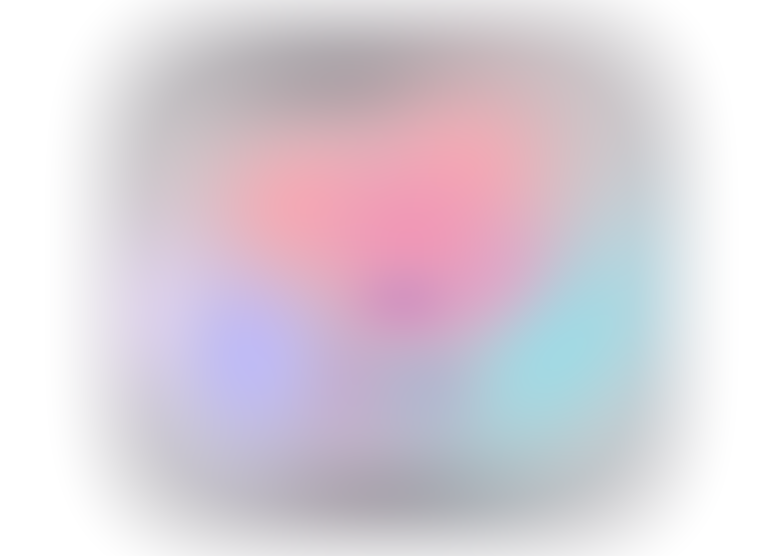
Reproduce this background procedurally as a Shadertoy shader.

```glsl
// Soft pastel glows melting into a rounded grey haze on white.

// Canvas: height is 1, the origin is its centre
const float ASPECT = 1.384;

// Haze: a rounded box that fades out to white
const vec2 HAZE_CENTER = vec2(0.014, 0.0);
const vec2 HAZE_RADII = vec2(0.638, 0.594);
const float HAZE_POWER = 4.0;
const float HAZE_FADE_START = 0.66;

// Palette
const vec3 WHITE = vec3(1.0);
const vec3 HAZE_GREY = vec3(0.79, 0.785, 0.795);
const vec3 SMOKE = vec3(0.63, 0.61, 0.63);
const vec3 MIST = vec3(0.81, 0.85, 0.89);
const vec3 PALE_LILAC = vec3(0.89, 0.84, 0.93);
const vec3 MAUVE = vec3(0.77, 0.67, 0.79);
const vec3 PERIWINKLE = vec3(0.74, 0.73, 0.98);
const vec3 AQUA = vec3(0.62, 0.86, 0.90);
const vec3 SLATE = vec3(0.67, 0.70, 0.81);
const vec3 CORAL = vec3(0.97, 0.67, 0.70);
const vec3 ORCHID = vec3(0.86, 0.64, 0.82);
const vec3 PINK = vec3(0.95, 0.58, 0.71);
const vec3 MAGENTA = vec3(0.80, 0.54, 0.75);

// Gaussian falloff inside an ellipse turned by angle
float glow(vec2 p, vec2 center, vec2 radii, float angle) {
    vec2 d = p - center;
    float c = cos(angle), s = sin(angle);
    vec2 q = vec2(c * d.x + s * d.y, c * d.y - s * d.x) / radii;
    return exp(-dot(q, q));
}

// Superellipse mask: 1 inside, 0 on the white border
float hazeMask(vec2 p) {
    vec2 q = pow(abs(p - HAZE_CENTER) / HAZE_RADII, vec2(HAZE_POWER));
    float d = pow(q.x + q.y, 1.0 / HAZE_POWER);
    return 1.0 - smoothstep(HAZE_FADE_START, 1.0, d);
}

void mainImage(out vec4 fragColor, in vec2 fragCoord) {
    vec2 p = (fragCoord / iResolution.xy - 0.5) * vec2(ASPECT, 1.0);
    vec3 color = HAZE_GREY;

    // Dark smoke above and below
    color = mix(color, SMOKE, 0.85 * glow(p, vec2(-0.06, 0.35), vec2(0.27, 0.12), 0.0));
    color = mix(color, SMOKE, 0.90 * glow(p, vec2(0.02, -0.37), vec2(0.25, 0.11), 0.0));

    // Cool glows on both sides
    color = mix(color, MIST, 0.60 * glow(p, vec2(0.48, -0.03), vec2(0.14, 0.20), 0.0));
    color = mix(color, PALE_LILAC, 0.85 * glow(p, vec2(-0.40, -0.06), vec2(0.17), 0.0));
    color = mix(color, MAUVE, 0.90 * glow(p, vec2(-0.05, -0.19), vec2(0.17, 0.16), 0.0));
    color = mix(color, PERIWINKLE, 0.90 * glow(p, vec2(-0.24, -0.13), vec2(0.13, 0.17), 0.0));
    color = mix(color, AQUA, 0.95 * glow(p, vec2(0.31, -0.12), vec2(0.24, 0.15), 0.84));
    color = mix(color, SLATE, 0.60 * glow(p, vec2(0.075, -0.185), vec2(0.10, 0.11), 0.0));

    // Warm glows across the middle
    color = mix(color, CORAL, 0.90 * glow(p, vec2(-0.14, 0.13), vec2(0.18, 0.14), 0.0));
    color = mix(color, CORAL, 0.90 * glow(p, vec2(0.137, 0.185), vec2(0.19, 0.16), 0.6));
    color = mix(color, ORCHID, 0.60 * glow(p, vec2(0.17, 0.0), vec2(0.14, 0.10), 0.5));
    color = mix(color, PINK, 0.85 * glow(p, vec2(0.045, 0.075), vec2(0.17, 0.14), 0.0));
    color = mix(color, MAGENTA, 0.60 * glow(p, vec2(0.035, -0.04), vec2(0.09, 0.07), 0.0));

    fragColor = vec4(mix(WHITE, color, hazeMask(p)), 1.0);
}
```
